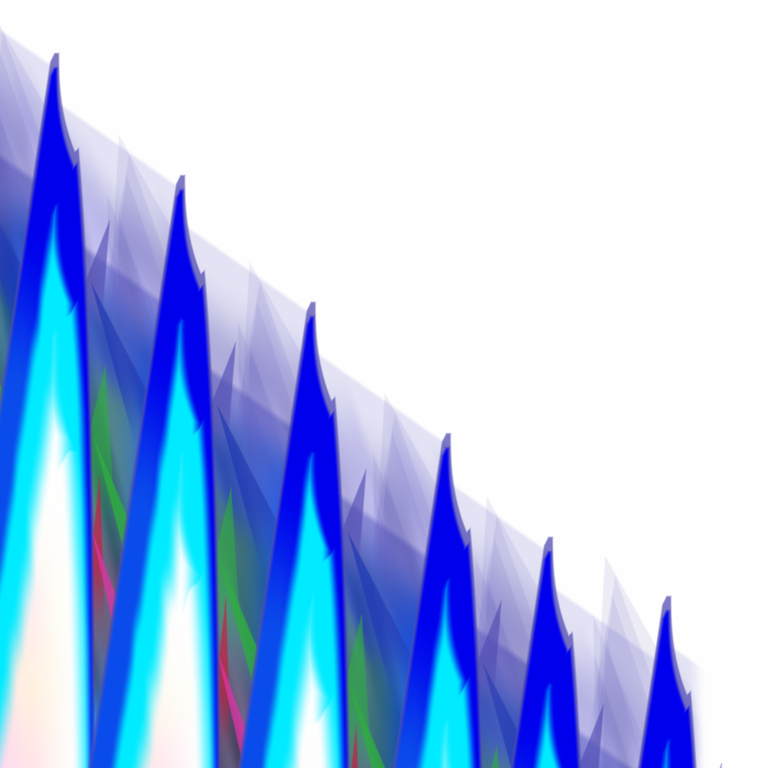
Reproduce this background procedurally as a WebGL 1 fragment shader.

```glsl
precision highp float;
uniform vec2 u_resolution;

const vec3 WHITE = vec3(0.995);
const vec3 LAVENDER = vec3(0.70, 0.69, 0.88);
const vec3 VIOLET = vec3(0.32, 0.30, 0.70);
const vec3 BLUE = vec3(0.0, 0.0, 0.93);
const vec3 AZURE = vec3(0.04, 0.30, 0.92);
const vec3 CYAN = vec3(0.0, 0.92, 1.0);
const vec3 GREEN = vec3(0.18, 0.68, 0.24);

float hash(vec2 p) {
  return fract(sin(dot(p, vec2(127.1, 311.7))) * 43758.5453);
}

float noise(vec2 p) {
  vec2 i = floor(p), f = fract(p);
  f = f * f * (3.0 - 2.0 * f);
  return mix(mix(hash(i), hash(i + vec2(1.0, 0.0)), f.x),
             mix(hash(i + vec2(0.0, 1.0)), hash(i + 1.0), f.x), f.y);
}

// Tip of the spire with the given index; the last ones crowd together
vec2 spireTip(float i) {
  float late = max(i - 3.0, 0.0);
  float bend = 0.003 * i * (i - 1.0);
  float lateBend = late * (late - 1.0);
  return vec2(0.074 + 0.164 * i + bend - 0.049 * late + 0.0075 * lateBend,
              0.931 - 0.159 * i - bend + 0.042 * late + 0.032 * lateBend);
}

// Offset from a tip, with y growing downward
vec2 below(vec2 p, vec2 tip) {
  return vec2(p.x - tip.x, tip.y - p.y);
}

// Inside distance of a spire with a concave notch and a right shoulder
float spire(vec2 q) {
  float left = q.x + min(0.007 + 0.15 * q.y, 0.003 + 0.5 * q.y);
  float curve = 0.003 + 0.019 * pow(clamp(q.y, 0.0, 0.13) / 0.124, 2.5) - q.x;
  float flare = 0.022 * (1.0 - exp(-4.0 * max(q.y - 0.124, 0.0)));
  float shoulder = min(0.0286 + flare - q.x, q.y + q.x - 0.152);
  return min(min(left, max(curve, shoulder)), q.y);
}

float cover(float d, float soft) {
  return smoothstep(-0.0015, soft, d);
}

// Shard that widens from its apex and fades out toward its base
float blade(vec2 q, vec2 apex, vec2 base, float width) {
  vec2 axis = base - apex, r = q - apex;
  float t = dot(r, axis) / dot(axis, axis);
  float across = abs(r.x * axis.y - r.y * axis.x) / length(axis);
  return cover(width * t - across, 0.0015) * step(0.0, t) * (1.0 - smoothstep(0.5, 1.0, t));
}

// Sloping strata between two spires
vec3 strata(vec2 q, float streak) {
  float d = q.y - 0.7 * q.x;
  float e = d + 0.05 * (streak - 0.5);
  vec3 c = mix(WHITE, vec3(0.89, 0.89, 0.96), smoothstep(0.06, 0.068, d));
  c = mix(c, LAVENDER, smoothstep(0.08, 0.20, e));
  c = mix(c, vec3(0.50, 0.50, 0.80), smoothstep(0.222, 0.235, d));
  c = mix(c, vec3(0.22, 0.34, 0.72), smoothstep(0.24, 0.33, e));
  c = mix(c, vec3(0.27, 0.47, 0.50), smoothstep(0.35, 0.43, e));
  c = mix(c, vec3(0.36, 0.33, 0.45), smoothstep(0.52, 0.66, e));
  c = mix(c, vec3(0.15, 0.60, 0.95), smoothstep(0.72, 0.85, e));
  c = mix(c, AZURE, 0.85 * smoothstep(0.07, 0.14, q.x) * smoothstep(0.22, 0.40, d));
  return c + 0.16 * (streak - 0.5) * smoothstep(0.08, 0.25, d);
}

// Coloured shards on the right flank of a spire
vec3 shards(vec3 c, vec2 q) {
  c = mix(c, VIOLET, 0.65 * blade(q, vec2(0.069, 0.217), vec2(0.036, 0.36), 0.022));
  c = mix(c, vec3(0.12, 0.22, 0.70), 0.7 * blade(q, vec2(0.045, 0.30), vec2(0.13, 0.52), 0.025));
  c = mix(c, GREEN, 0.6 * blade(q, vec2(0.063, 0.406), vec2(0.045, 0.62), 0.032));
  c = mix(c, GREEN, 0.8 * blade(q, vec2(0.048, 0.50), vec2(0.13, 0.74), 0.018));
  c = mix(c, vec3(0.78, 0.12, 0.25), 0.7 * blade(q, vec2(0.056, 0.55), vec2(0.048, 0.76), 0.015));
  return mix(c, vec3(0.88, 0.20, 0.65), 0.75 * blade(q, vec2(0.045, 0.62), vec2(0.11, 0.84), 0.015));
}

// Nested blue, cyan and white layers of one spire
vec3 paintSpire(vec3 c, vec2 q, float streak, float tint) {
  c = mix(c, VIOLET, 0.75 * cover(spire(q), 0.002));
  vec3 blue = mix(BLUE, AZURE, smoothstep(0.22, 0.45, q.y) * smoothstep(0.01, -0.05, q.x));
  c = mix(c, blue, cover(spire(q - vec2(-0.001, 0.018)), 0.005));
  c = mix(c, CYAN, cover(spire(q - vec2(0.0, 0.182 + 0.02 * streak)), 0.014));
  vec3 pastel = mix(vec3(1.0, 0.86, 0.93), vec3(1.0, 1.0, 0.84), tint);
  vec3 core = mix(WHITE, pastel, smoothstep(0.55, 0.85, q.y) * smoothstep(0.03, -0.04, q.x));
  return mix(c, core, cover(spire(q - vec2(0.0, 0.35 + 0.05 * streak)), 0.028));
}

void main() {
  vec2 p = gl_FragCoord.xy / u_resolution;
  float streak = noise(vec2(p.x * 60.0 + p.y * 14.0, p.y * 5.0));
  float tint = noise(vec2(p.x * 24.0, p.y * 9.0));

  // Nearest spire to the left owns the gap
  vec2 owner = spireTip(-1.0);
  for (int i = 0; i < 6; i++) {
    vec2 tip = spireTip(float(i));
    owner = mix(owner, tip, step(tip.x, p.x));
  }
  vec2 q = below(p, owner);
  vec3 color = mix(strata(q, streak), WHITE, smoothstep(0.895, 0.92, p.x));
  color = shards(color, q);

  // Faint fans of haze left of each spire
  for (int i = 0; i < 6; i++) {
    vec2 r = below(p, spireTip(float(i)));
    for (int j = 0; j < 6; j++) {
      float k = float(j), h = hash(vec2(k, 3.0));
      vec2 apex = vec2(-0.083 + 0.05 * (h - 0.5) * min(k, 1.0), -0.052 + 0.026 * k);
      color = mix(color, VIOLET, 0.10 * blade(r, apex, apex + vec2(0.06 - 0.05 * h, 0.25), 0.075 - 0.009 * k));
    }
  }

  for (int i = 0; i < 6; i++) {
    color = paintSpire(color, below(p, spireTip(float(i))), streak, tint);
  }
  gl_FragColor = vec4(clamp(color, 0.0, 1.0), 1.0);
}
```
